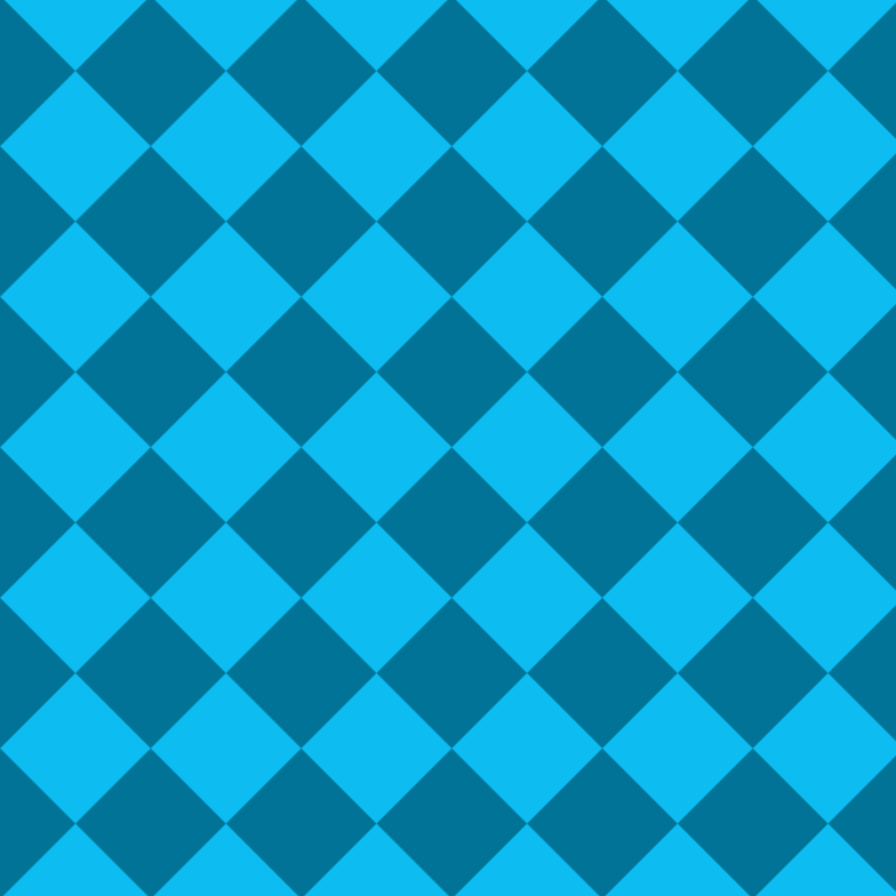
Reproduce this pattern procedurally as a Shadertoy shader.

```glsl
// Draws a two-tone blue harlequin check of diamonds touching at their corners.

const vec3 DARK_BLUE = vec3(0.0, 0.45, 0.59);
const vec3 LIGHT_BLUE = vec3(0.05, 0.74, 0.95);
const float PERIOD = 0.168;                      // diamond width, about six per canvas
const vec2 FIRST_CENTER = vec2(0.0842, 0.5008);  // center of one light diamond
const float EDGE_SOFTNESS = 0.0016;              // half width of the edge blend

// Position relative to the nearest cell center, in canvas units.
vec2 repeatCell(vec2 p, float period) {
    return (fract(p / period + 0.5) - 0.5) * period;
}

// Signed distance to a diamond, negative inside.
float diamondDistance(vec2 p, float halfDiagonal) {
    return (abs(p.x) + abs(p.y) - halfDiagonal) * inversesqrt(2.0);
}

// Coverage from a signed distance: 1 inside, 0 outside.
float softFill(float distanceToEdge, float softness) {
    return 1.0 - smoothstep(-softness, softness, distanceToEdge);
}

void mainImage(out vec4 fragColor, in vec2 fragCoord) {
    vec2 uv = fragCoord / iResolution.xy;

    // Light diamonds; the gaps between them form the dark ones.
    vec2 cell = repeatCell(uv - FIRST_CENTER, PERIOD);
    float edge = diamondDistance(cell, 0.5 * PERIOD);

    // Keep edges smooth on small canvases too.
    float softness = max(EDGE_SOFTNESS, 0.75 / iResolution.y);
    vec3 color = mix(DARK_BLUE, LIGHT_BLUE, softFill(edge, softness));

    fragColor = vec4(color, 1.0);
}
```
